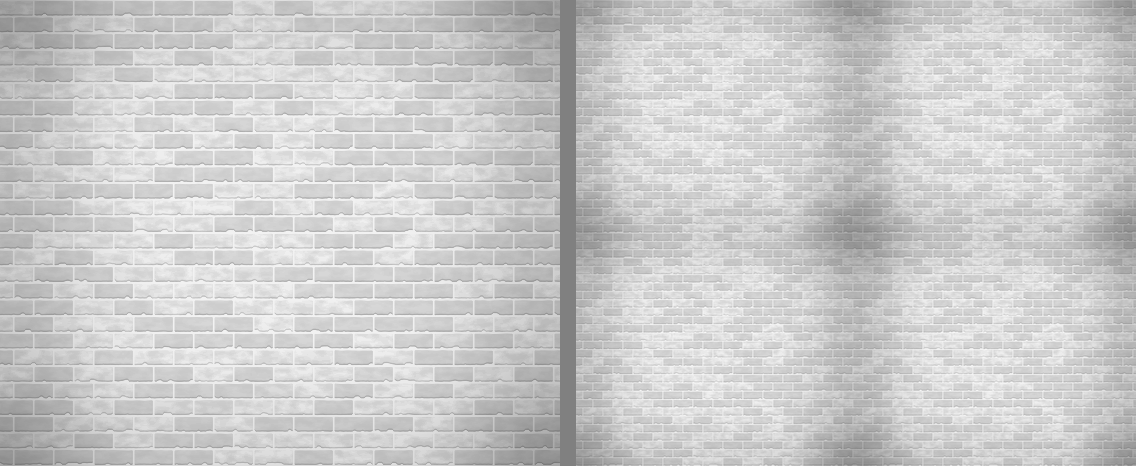
Left, the tile; right, the same tile 2 across and 2 down.
Give the GLSL for this texture, as a Shadertoy shader.

```glsl
// Pale painted brick wall: 14 bricks across, 28 courses in running bond.
// Each brick is a rounded box with a chipped lower edge and blotchy paint;
// brick ids wrap at the borders and a periodic vignette darkens the rim.

const vec2 BRICKS = vec2(14.0, 28.0);
const float PI = 3.14159;
const vec3 MORTAR = vec3(0.95);
const vec3 GREY_PAINT = vec3(0.82);
const vec3 WHITE_PAINT = vec3(0.885);

float hash(vec2 cell, uint salt) {
    uvec2 v = uvec2(ivec2(cell) + 4096);
    uint h = v.x * 1597334677u ^ v.y * 3812015801u ^ salt * 2654435769u;
    h = (h ^ (h >> 15u)) * 2246822519u;
    h = (h ^ (h >> 13u)) * 3266489917u;
    return float((h ^ (h >> 16u)) >> 8u) / 16777216.0;
}

float cornerSlope(vec2 corner, vec2 offset) {
    float angle = 2.0 * PI * hash(corner, 7u);
    return dot(vec2(cos(angle), sin(angle)), offset);
}

// Gradient noise, roughly -0.7 to 0.7
float noise(vec2 p) {
    vec2 i = floor(p), f = p - i;
    vec2 u = f * f * f * (f * (f * 6.0 - 15.0) + 10.0);
    vec2 e = vec2(1.0, 0.0);
    return mix(mix(cornerSlope(i, f), cornerSlope(i + e.xy, f - e.xy), u.x),
               mix(cornerSlope(i + e.yx, f - e.yx), cornerSlope(i + e.xx, f - e.xx), u.x), u.y);
}

float fbm(vec2 p) {
    return noise(p) + 0.5 * noise(p * 2.1 + 17.3) + 0.25 * noise(p * 4.3 + 41.7);
}

float roundedBox(vec2 p, vec2 halfSize, float radius) {
    vec2 q = abs(p) - halfSize + radius;
    return length(max(q, 0.0)) + min(max(q.x, q.y), 0.0) - radius;
}

// Flat overlapping washes of paint, stronger on white bricks
float paintBlotches(vec2 p, float strength) {
    float n = fbm(p);
    float washes = smoothstep(0.05, 0.11, n) + smoothstep(0.28, 0.34, n)
                 - smoothstep(0.12, 0.18, -n) - 0.6 * smoothstep(0.34, 0.4, -n);
    return strength * washes;
}

vec3 brickWall(vec2 p, vec2 seed, vec2 cellSize, float whiteness, float pixel) {
    // Lower edge is broken by chips, upper edge nearly straight
    float chip = 0.02 * noise(vec2(p.x * 5.0, 3.5) + seed)
               + 0.11 * smoothstep(0.05, 0.45, noise(vec2(p.x * 2.3, 0.5) + seed));
    float bottom = -0.5 * cellSize.y + 0.065 + chip;
    float top = 0.5 * cellSize.y - 0.055 + 0.03 * noise(vec2(p.x * 2.0, 8.5) + seed);
    vec2 halfSize = vec2(0.5 * cellSize.x - 0.055, 0.5 * (top - bottom));
    float d = roundedBox(p - vec2(0.0, 0.5 * (top + bottom)), halfSize, 0.06);

    // Paint and faint sheen
    vec3 face = mix(GREY_PAINT, WHITE_PAINT, whiteness);
    face += paintBlotches(p * vec2(1.0, 1.9) + seed, mix(0.011, 0.025, whiteness));
    face += 0.012 * p.y;

    // Shaded lower lip and thin shaded right side
    float lip = 1.0 - smoothstep(0.04, 0.06 + pixel, p.y - bottom);
    float side = 1.0 - smoothstep(0.0, 0.03 + pixel, halfSize.x - p.x);
    face *= 1.0 - 0.15 * lip - 0.04 * side;

    float coverage = 1.0 - smoothstep(-0.5 * pixel, 0.5 * pixel, d);
    return mix(MORTAR, face, coverage);
}

// Periodic rim darkening, deepest in the corners
float vignette(vec2 uv) {
    vec2 s = sin(PI * (uv - 0.5));
    vec2 rim = pow(s * s, vec2(3.6));
    return 1.0 - 0.14 * rim.x - 0.08 * rim.y - 0.09 * rim.x * rim.y;
}

void mainImage(out vec4 fragColor, in vec2 fragCoord) {
    vec2 uv = fragCoord / iResolution.xy;

    // Lengths are measured in course heights
    vec2 cellSize = vec2(iResolution.x / iResolution.y * BRICKS.y / BRICKS.x, 1.0);
    float pixel = BRICKS.y / iResolution.y;

    // Running bond: alternate courses shift by half a brick
    vec2 grid = uv * BRICKS;
    grid.x += 0.16 + 0.5 * mod(floor(grid.y) + 1.0, 2.0);
    vec2 id = mod(floor(grid), BRICKS);
    vec2 local = (fract(grid) - 0.5) * cellSize;

    vec2 seed = 200.0 * vec2(hash(id, 1u), hash(id, 2u));
    float whiteness = smoothstep(0.48, 0.62, hash(id, 3u));

    vec3 colour = brickWall(local, seed, cellSize, whiteness, pixel);
    fragColor = vec4(colour * vignette(uv), 1.0);
}
```
